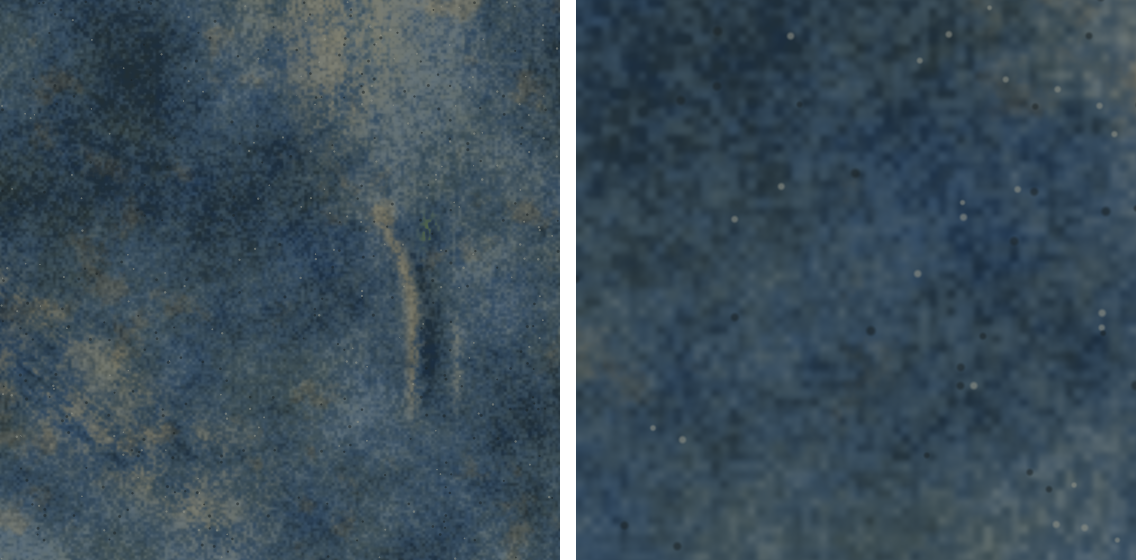
Left: the whole. Right: its middle third, enlarged.
A three.js fragment shader for this texture:

```glsl
// Weathered blue-grey painted plaster with ochre wear and fine grain.
// Cloudy noise sets the tone, soft masks place dark and worn zones, and
// noise stretched along two directions draws the vertical and slanted strokes.

#define CLOUD_SCALE 4.5
#define CLOUD_GAIN 1.0
#define GRAIN_SCALE 185.0
#define GRAIN_GAIN 0.62
#define STROKE_GAIN 0.42
#define WEAR_GAIN 1.0
#define SPECK_SHARE 0.035
#define DEEP vec3(0.115, 0.175, 0.220)
#define BLUE vec3(0.222, 0.302, 0.357)
#define PALE vec3(0.375, 0.438, 0.465)
#define OCHRE vec3(0.435, 0.405, 0.320)
#define MOSS vec3(0.340, 0.420, 0.240)

varying vec2 vUv;

float hash(vec2 p) {
  vec3 q = fract(vec3(p.xyx) * 0.1031);
  q += dot(q, q.yzx + 33.33);
  return fract((q.x + q.y) * q.z);
}

float noise(vec2 p) {
  vec2 i = floor(p), f = fract(p);
  f = f * f * (3.0 - 2.0 * f);
  return mix(mix(hash(i), hash(i + vec2(1.0, 0.0)), f.x),
             mix(hash(i + vec2(0.0, 1.0)), hash(i + 1.0), f.x), f.y);
}

float fbm(vec2 p) {
  float sum = 0.0, gain = 0.5;
  for (int i = 0; i < 6; i++) {
    sum += gain * noise(p);
    p = mat2(1.6, 1.2, -1.2, 1.6) * p + 17.3;
    gain *= 0.54;
  }
  return sum / 1.06;
}

// Soft bell of a given half width
float bell(float d, float width) {
  return exp(-d * d / (width * width));
}

// Soft elliptical patch
float patchAt(vec2 p, vec2 centre, vec2 radius) {
  vec2 d = (p - centre) / radius;
  return exp(-dot(d, d));
}

// Smooth window that is one between low and high
float span(float v, float low, float high, float soft) {
  return smoothstep(low - soft, low + soft, v) * (1.0 - smoothstep(high - soft, high + soft, v));
}

// Scattered round specks, at most one to a cell
float specks(vec2 p, float share) {
  vec2 cell = floor(p);
  vec2 centre = 0.3 + 0.4 * vec2(hash(cell + 5.1), hash(cell + 9.7));
  float radius = 0.14 + 0.16 * hash(cell + 3.3);
  float dist = length(fract(p) - centre);
  return step(hash(cell), share) * (1.0 - smoothstep(radius * 0.4, radius + 0.1, dist));
}

void main() {
  vec2 uv = vUv;
  vec2 warp = uv + 0.05 * (vec2(fbm(uv * 6.0 + 3.0), fbm(uv * 6.0 + 41.0)) - 0.5);

  // Slanted stroke axes: along falls to the right, across rises
  float along = dot(warp, vec2(0.8, -0.6));
  float across = dot(uv, vec2(0.6, 0.8));

  // Noise layers
  float cloud = fbm(warp * CLOUD_SCALE + 8.0) - 0.5;
  float blotch = fbm(uv * 22.0 + 60.0) - 0.5;
  float grain = 0.62 * noise(uv * GRAIN_SCALE) + 0.38 * noise(uv.yx * GRAIN_SCALE * 0.53 + 70.0) - 0.5;
  float upright = noise(vec2(warp.x * 95.0, uv.y * 6.0)) * 0.6 + noise(vec2(uv.x * 190.0, uv.y * 11.0)) * 0.4 - 0.5;
  float slant = noise(vec2(along * 6.0, across * 120.0) + 30.0) * 0.6
              + noise(vec2(along * 12.0, across * 210.0) + 90.0) * 0.4 - 0.5;

  // Zones of wear: a hanging veil, a narrow ridge and two slanted bands
  float veil = bell(warp.x - 0.59, 0.045 + 0.11 * smoothstep(0.68, 1.0, uv.y)) * smoothstep(0.58, 0.92, uv.y);
  float bend = 0.738 - 0.10 * smoothstep(0.44, 0.75, uv.y) + 0.3 * (warp.x - uv.x);
  float ridge = bell(uv.x - bend, 0.015) * span(uv.y, 0.27, 0.62, 0.06);
  float rim = bell(uv.x - bend - 0.075, 0.011) * span(uv.y, 0.26, 0.44, 0.04);
  float groove = bell(uv.x - bend - 0.026, 0.016) * span(uv.y, 0.30, 0.57, 0.06);
  float slope = dot(warp, vec2(0.6, 0.8));
  float bands = (bell(slope - 0.29, 0.055) + 0.75 * bell(slope - 0.39, 0.04)) * (1.0 - smoothstep(0.20, 0.42, along));
  float rightSide = smoothstep(0.48, 0.66, warp.x) * smoothstep(0.15, 0.6, uv.y);

  // Tone from deep to pale
  float tone = 0.49 + CLOUD_GAIN * cloud + 0.55 * blotch + GRAIN_GAIN * grain;
  tone -= 0.20 * patchAt(warp, vec2(0.42, 0.57), vec2(0.24, 0.20));
  tone -= 0.13 * patchAt(warp, vec2(0.12, 0.92), vec2(0.30, 0.22));
  tone -= 0.22 * patchAt(warp, vec2(0.98, 0.90), vec2(0.13, 0.20));
  tone += 0.18 * patchAt(warp, vec2(0.74, 0.86), vec2(0.14, 0.25));
  tone += 0.14 * patchAt(warp, vec2(0.12, 0.08), vec2(0.34, 0.22));
  tone += 0.16 * veil + 0.14 * bands + 0.20 * ridge + 0.22 * rim - 0.36 * groove;
  tone += STROKE_GAIN * (upright * (0.12 + 0.7 * max(veil, 0.5 * rightSide)) + slant * bands);

  // Ochre shows through in patches broken by strokes and grain
  float zone = 0.60 * veil + 0.62 * bands + 0.75 * ridge + 0.30 * rim + 0.10 * rightSide;
  float broken = 0.45 + 1.6 * blotch + 0.9 * cloud + 0.8 * grain + 0.7 * mix(upright, slant, clamp(bands, 0.0, 1.0));
  float stray = smoothstep(0.60, 0.78, fbm(uv * 13.0 + 130.0)) * 0.5;
  float wear = WEAR_GAIN * clamp(zone * smoothstep(0.05, 0.85, broken) + stray, 0.0, 0.8);

  // Colour ramp, drifting toward grey-green where the blue is thin
  tone = clamp(tone, 0.0, 1.15);
  vec3 colour = mix(DEEP, BLUE, smoothstep(-0.1, 0.55, tone));
  colour = mix(colour, PALE, smoothstep(0.42, 1.1, tone));
  float thin = fbm(uv * 9.0 + 210.0) - 0.5 + 0.35 * (noise(uv * 110.0 + 15.0) - 0.5);
  colour += vec3(0.03, 0.004, -0.06) * thin * 1.5;
  colour = mix(colour, OCHRE * (0.62 + 0.62 * tone), wear * 0.85);

  // Moss stain, pale chips and dark pits
  float moss = patchAt(uv, vec2(0.766, 0.585), vec2(0.014, 0.030)) * smoothstep(0.3, 0.7, 0.5 + blotch + grain);
  colour = mix(colour, MOSS, 0.8 * moss);
  float chips = specks(uv * 120.0, SPECK_SHARE * (0.15 + 0.9 * zone + 0.3 * rightSide));
  float pits = specks(uv * 95.0 + 40.0, SPECK_SHARE * (0.7 + zone));
  colour = mix(colour, vec3(0.56, 0.57, 0.53), 0.6 * chips);
  colour = mix(colour, vec3(0.10, 0.13, 0.14), 0.55 * pits);

  gl_FragColor = vec4(colour, 1.0);
}
```
